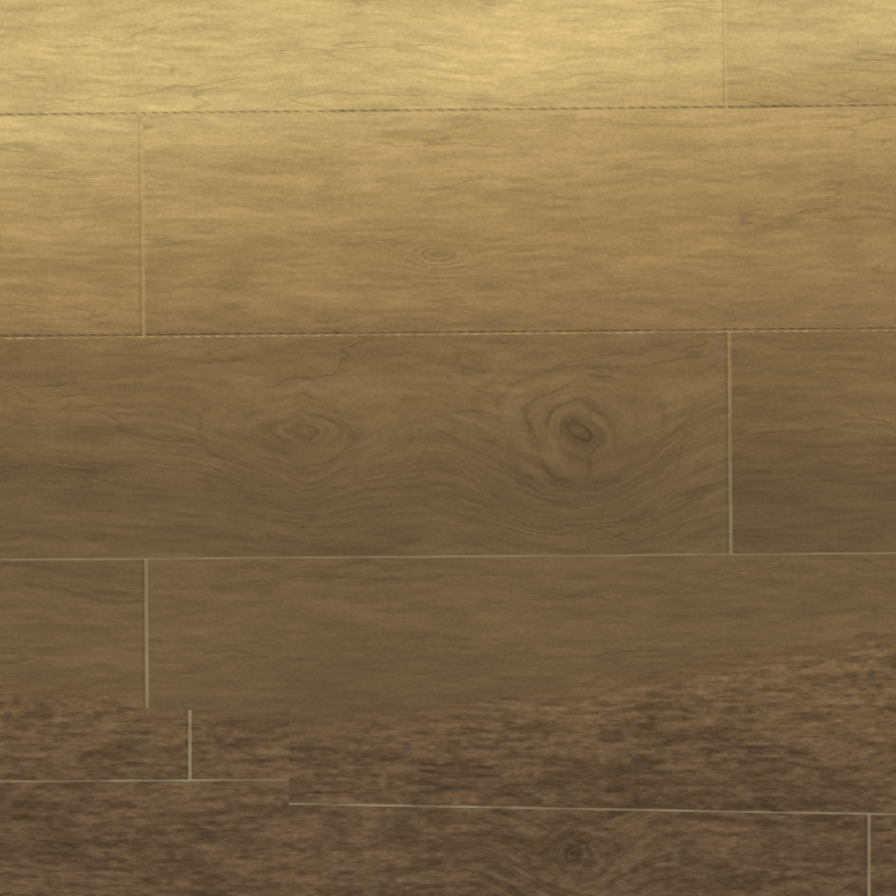
Write a three.js fragment shader that draws this texture.

```glsl
// Wood-look floor planks in staggered rows with knots, pale grout and falling light.
varying vec2 vUv;

float hash(vec2 p) {
  vec3 q = fract(vec3(p.xyx) * 0.1031);
  q += dot(q, q.yzx + 33.33);
  return fract((q.x + q.y) * q.z);
}

float noise(vec2 p) {
  vec2 i = floor(p), f = fract(p);
  f = f * f * (3.0 - 2.0 * f);
  return mix(mix(hash(i), hash(i + vec2(1, 0)), f.x),
             mix(hash(i + vec2(0, 1)), hash(i + vec2(1, 1)), f.x), f.y);
}

float fbm(vec2 p) {
  float sum = 0.0, amp = 0.5;
  for (int i = 0; i < 4; i++) {
    sum += amp * noise(p);
    p = p * 2.03 + 17.3;
    amp *= 0.5;
  }
  return sum;
}

// Soft line of the given half width around distance zero
float line(float d, float halfWidth) {
  return 1.0 - smoothstep(halfWidth - 0.001, halfWidth + 0.0012, abs(d));
}

// Bends the grain height into broken rings near a knot and darkens its core
void knot(vec2 p, vec2 center, vec2 size, float pointed, inout float grainY, inout float shade) {
  vec2 d = (p - center) / size;
  d += 0.45 * (vec2(fbm(p * 22.0), fbm(p * 22.0 + 9.0)) - 0.47);
  float r = mix(length(d), abs(d.x) * 0.75 + length(vec2(d.x * 0.35, d.y)), pointed);
  float pull = exp(-0.5 * r * r);
  grainY = mix(grainY, center.y + r * size.y * 1.2, pull);
  shade -= 0.10 * exp(-4.0 * r * r);
  float ring = sin(r * 15.0 + 5.0 * fbm(p * 16.0));
  float broken = smoothstep(0.25, 0.7, noise(p * 26.0 + 5.0));
  shade += pull * broken * (0.05 * ring - 0.10 * smoothstep(0.6, 1.0, -ring));
}

// Light falls from golden at the top to dull brown at the bottom
vec3 lightRamp(float y) {
  vec3 c = mix(vec3(0.375, 0.305, 0.22), vec3(0.44, 0.36, 0.25), smoothstep(0.07, 0.30, y));
  c = mix(c, vec3(0.515, 0.415, 0.28), smoothstep(0.43, 0.57, y));
  c = mix(c, vec3(0.60, 0.49, 0.32), smoothstep(0.60, 0.70, y));
  c = mix(c, vec3(0.69, 0.58, 0.38), smoothstep(0.70, 0.82, y));
  return mix(c, vec3(0.79, 0.69, 0.46), smoothstep(0.82, 0.92, y));
}

void main() {
  vec2 p = vUv;

  // Slightly tilted rows, counted from the top
  float rowPos = (1.1174 + 0.012 * p.x - p.y) / (0.2474 + 0.0015 * p.x);
  float row = floor(rowPos);
  float seamDist = (floor(rowPos + 0.5) - rowPos) * 0.2474;
  float jointX = mix(0.813, 0.160, mod(row, 2.0)) + 0.002 * (rowPos - 1.5);

  // Rough patch along the bottom, cut in steps and laid out of line
  float patchTop = p.x < 0.16 ? 0.230 : 0.206;
  if (p.x > 0.322) patchTop = 0.182 + 0.165 * (p.x - 0.322);
  patchTop += 0.03 * (fbm(p * vec2(25.0, 8.0)) - 0.47);
  float rough = step(p.y, patchTop);
  float roughness = smoothstep(-0.008, 0.03, patchTop - p.y);
  if (rough > 0.5) {
    if (p.x > 0.322) seamDist = p.y - 0.1029 + 0.0173 * (p.x - 0.322);
    else seamDist = p.y - 0.1278 - 0.006 * p.x;
    row = seamDist > 0.0 ? 3.0 : 4.0;
    jointX = row < 3.5 ? 0.212 : 0.970;
    if (row < 3.5 && p.x > 0.322) jointX = 2.0;
  }
  float jointDist = p.x - jointX;
  vec2 plank = vec2(row, step(0.0, jointDist));

  // Grain with knots
  float grainY = p.y + 0.03 * (fbm(p * vec2(5.0, 9.0) + plank * 7.0) - 0.5);
  float shade = 0.0;
  if (row == 2.0) {
    knot(p, vec2(0.335, 0.520), vec2(0.072, 0.044), 1.0, grainY, shade);
    knot(p, vec2(0.648, 0.515), vec2(0.062, 0.060), 0.0, grainY, shade);
  } else if (row == 1.0) {
    knot(p, vec2(0.490, 0.716), vec2(0.028, 0.011), 0.0, grainY, shade);
  } else if (row == 4.0) {
    knot(p, vec2(0.638, 0.045), vec2(0.036, 0.038), 0.0, grainY, shade);
  }
  vec2 g = vec2(p.x, grainY) + plank * 3.7;
  float broad = fbm(g * vec2(4.0, 50.0)) - 0.47;
  float fine = fbm(g * vec2(28.0, 200.0)) - 0.47;
  float vein = 1.0 - smoothstep(0.0, 0.035, abs(fbm(g * vec2(7.0, 42.0) + 31.0) - 0.5));
  vein *= smoothstep(0.40, 0.75, noise(g * vec2(9.0, 35.0) + 12.0));
  float blotch = fbm(p * vec2(5.0, 9.0) + plank * 11.0) - 0.47;
  float mottle = fbm(p * vec2(110.0, 230.0)) - 0.47;
  float patches = fbm(p * vec2(14.0, 38.0) + 3.0) - 0.47;
  shade += 0.12 * broad + 0.20 * fine - 0.075 * vein + 0.15 * blotch;
  shade += roughness * (0.42 * mottle + 0.25 * fine + 0.20 * patches);
  shade += 0.04 * (hash(plank + 4.0) - 0.5);
  if (row == 2.0) shade -= 0.01 + 0.05 * plank.y;

  // Wood colour, brighter toward the upper left
  float light = p.y + 0.11 * (0.45 - p.x) * smoothstep(0.5, 0.8, p.y);
  vec3 color = lightRamp(light) * (1.0 + shade);
  color *= mix(vec3(1.0), vec3(1.0, 0.98, 0.98), rough);
  color *= 1.0 + 0.06 * (noise(p * 330.0) - 0.5);

  // Grout: thin twisted gold and shadow above, plain grey below
  float upper = smoothstep(0.45, 0.62, p.y);
  vec3 grout = mix(vec3(0.60, 0.56, 0.44), vec3(0.74, 0.63, 0.40), upper);
  float twist = 0.5 + 0.5 * sin(500.0 * (p.x + 1.5 * p.y) + 3.0 * noise(p * 30.0));
  float wear = 0.35 + 0.65 * noise(p * 38.0);
  float shadow = 0.30 * upper * (0.35 + 0.65 * twist) * (0.4 + 0.6 * wear);
  color *= 1.0 - shadow * line(seamDist - 0.002, 0.0014);
  float seamTone = mix(mix(0.85, 0.6, smoothstep(0.2, 0.35, p.y)), 0.25 + 0.5 * twist, upper);
  color = mix(color, grout, line(seamDist, 0.0012) * wear * seamTone);
  float jointTone = mix(0.75, 0.38, smoothstep(0.3, 0.6, p.y));
  color = mix(color, grout, line(jointDist, 0.0018) * (0.4 + 0.6 * wear) * jointTone);
  color *= 1.0 - 0.07 * line(jointDist + 0.004, 0.0012);

  gl_FragColor = vec4(color, 1.0);
}
```
